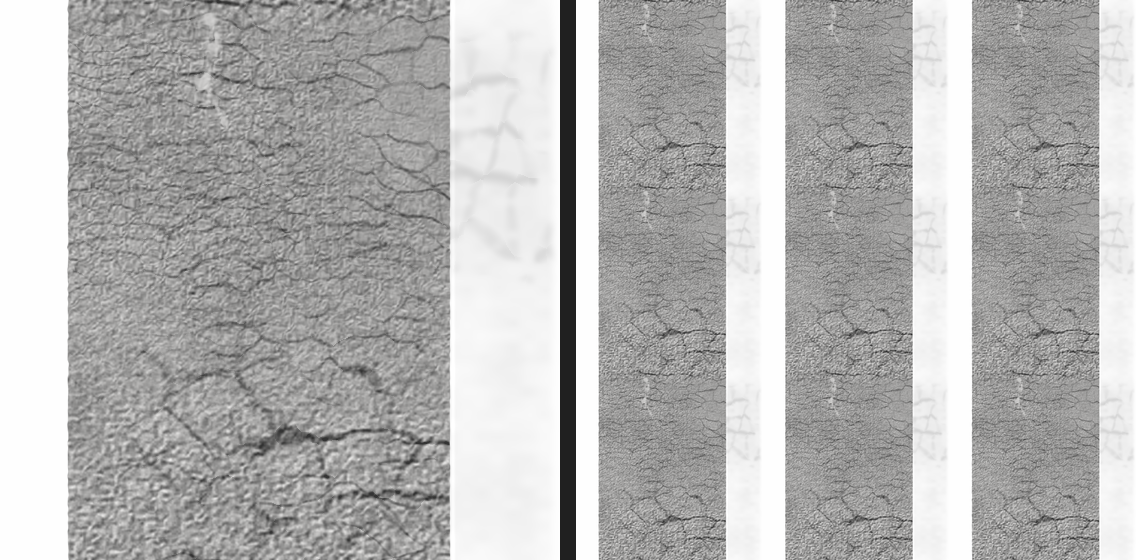
Left: one tile. Right: repeated 3 by 3.
Write a WebGL 1 fragment shader that draws this texture.

```glsl
precision highp float;
// Cracked grey asphalt strip between a white margin and a pale smudged panel.
// Embossed wrapping noise makes the grain, warped Voronoi borders the cracks;
// every lattice repeats a whole number of times, so the canvas tiles.
uniform vec2 u_resolution;

float hash(vec2 p) {
  return fract(sin(dot(p, vec2(127.1, 311.7))) * 43758.5453);
}

vec2 wrapCell(vec2 cell, vec2 count) {
  return floor(mod(cell + 0.5, count));
}

// Value noise with a whole number of cells across the canvas
float noise(vec2 uv, vec2 count) {
  vec2 p = uv * count;
  vec2 i = floor(p);
  vec2 f = p - i;
  f = f * f * (3.0 - 2.0 * f);
  float a = hash(wrapCell(i, count));
  float b = hash(wrapCell(i + vec2(1.0, 0.0), count));
  float c = hash(wrapCell(i + vec2(0.0, 1.0), count));
  float d = hash(wrapCell(i + 1.0, count));
  return mix(mix(a, b, f.x), mix(c, d, f.x), f.y);
}

vec2 noise2(vec2 uv, vec2 count) {
  return vec2(noise(uv, count), noise(uv + vec2(0.37, 0.61), count)) - 0.5;
}

// Dark lines along Voronoi borders, strongest where they run level
float cracks(vec2 uv, vec2 count, float width) {
  vec2 p = uv * count;
  vec2 cell = floor(p);
  vec2 nearest = vec2(9.0);
  vec2 second = vec2(9.0);
  for (int y = -1; y <= 1; y++) {
    for (int x = -1; x <= 1; x++) {
      vec2 c = cell + vec2(float(x), float(y));
      vec2 id = wrapCell(c, count);
      vec2 r = c + 0.1 + 0.8 * vec2(hash(id + 3.7), hash(id + 41.3)) - p;
      if (dot(r, r) < dot(nearest, nearest)) {
        second = nearest;
        nearest = r;
      } else if (dot(r, r) < dot(second, second)) {
        second = r;
      }
    }
  }
  vec2 across = normalize(second - nearest);
  float gap = dot(0.5 * (nearest + second), across) / length(across * count);
  float level = mix(0.35, 1.0, abs(across.y));
  return level * (1.0 - smoothstep(0.0, width, gap));
}

// Embossed bumps lit from the upper left
float grain(vec2 uv, vec2 count) {
  float bump = noise(uv, count);
  float relief = bump - noise(uv + vec2(-0.35, 0.45) / count, count);
  return 0.24 * relief + 0.16 * (bump - 0.5);
}

vec3 asphalt(vec2 uv) {
  // Coarse at the bottom, fine above, returning to coarse at the top seam
  float near = 1.0 - smoothstep(0.12, 0.62, uv.y) * (1.0 - smoothstep(0.9, 1.0, uv.y));
  float smoothSide = smoothstep(0.5, 0.78, uv.x) * smoothstep(0.45, 0.75, uv.y)
    * (1.0 - smoothstep(0.92, 1.0, uv.y));

  vec2 rough = uv + 0.006 * noise2(uv, vec2(70.0));
  float bumps = mix(grain(rough, vec2(190.0, 210.0)), grain(rough, vec2(125.0, 140.0)), near);
  bumps += 0.09 * (noise(uv, vec2(256.0)) - 0.5);
  float tone = 0.625 + 0.06 * (noise(uv, vec2(7.0)) - 0.5) + 0.05 * (noise(uv, vec2(28.0)) - 0.5);
  tone += bumps * mix(0.9, 1.25, near) * (1.0 - 0.55 * smoothSide);

  // Three sizes of broken cracks
  vec2 bent = uv + 0.045 * noise2(uv, vec2(9.0)) + 0.010 * noise2(uv, vec2(50.0));
  float middle = smoothstep(0.12, 0.36, uv.x);
  float broken = smoothstep(0.25, 0.6, noise(uv + 0.23, vec2(10.0, 13.0)));
  float patchy = smoothstep(0.3, 0.65, noise(uv + 0.71, vec2(14.0, 18.0)));
  tone -= 0.30 * near * broken * mix(0.35, 1.0, middle) * cracks(bent, vec2(7.0, 9.0), 0.0075);
  tone -= 0.20 * patchy * mix(0.3, 1.0, middle) * cracks(bent + 0.31, vec2(12.0, 19.0), 0.0055);
  tone -= 0.15 * (1.0 - near) * (1.0 - 0.8 * smoothSide) * mix(broken, 1.0, 0.3)
    * cracks(bent, vec2(21.0, 36.0), 0.0045);

  // Slanting furrows on the smoother side
  float furrow = abs(fract(bent.y * 9.0 + bent.x * 7.0) - 0.5) / 11.4;
  tone -= 0.17 * smoothSide * broken * (1.0 - smoothstep(0.0, 0.006, furrow));

  // Worn flecks of pale paint
  float lane = 0.38 + 0.05 * (noise(uv, vec2(3.0, 13.0)) - 0.5);
  float paint = 1.0 - smoothstep(0.004, 0.018, abs(uv.x - lane));
  paint *= smoothstep(0.74, 0.80, uv.y) * (1.0 - smoothstep(0.97, 1.0, uv.y));
  paint *= smoothstep(0.4, 0.65, noise(rough, vec2(90.0, 60.0)));
  tone = mix(tone, 0.86, 0.75 * paint);
  return clamp(tone, 0.2, 0.95) * vec3(1.004, 1.0, 0.994);
}

// Pale panel with soft smudges, brightening to white at the side seam
float panel(vec2 uv) {
  float cloud = 0.6 * noise(uv, vec2(12.0, 9.0)) + 0.4 * noise(uv, vec2(36.0, 50.0));
  float upper = smoothstep(0.3, 0.65, uv.y) * (1.0 - smoothstep(0.85, 1.0, uv.y));
  vec2 bent = uv + 0.05 * noise2(uv, vec2(14.0));
  float vein = cracks(bent, vec2(14.0, 12.0), 0.018) * smoothstep(0.4, 0.7, cloud);
  float tone = 0.962 - 0.018 * upper - 0.06 * (cloud - 0.4) - 0.09 * upper * vein;
  tone += 0.04 * (1.0 - smoothstep(0.0, 0.006, abs(uv.x - 0.809)));
  return mix(tone, 0.995, smoothstep(0.975, 1.0, uv.x));
}

void main() {
  vec2 uv = gl_FragCoord.xy / u_resolution;
  float ragged = 0.003 * (noise(uv, vec2(4.0, 120.0)) - 0.5);
  float leftEdge = smoothstep(0.120, 0.123, uv.x + ragged);
  float rightEdge = smoothstep(0.802, 0.805, uv.x + 0.4 * ragged);
  vec3 color = mix(vec3(0.995), asphalt(uv), leftEdge);
  color = mix(color, vec3(panel(uv)), rightEdge);
  gl_FragColor = vec4(color, 1.0);
}
```
